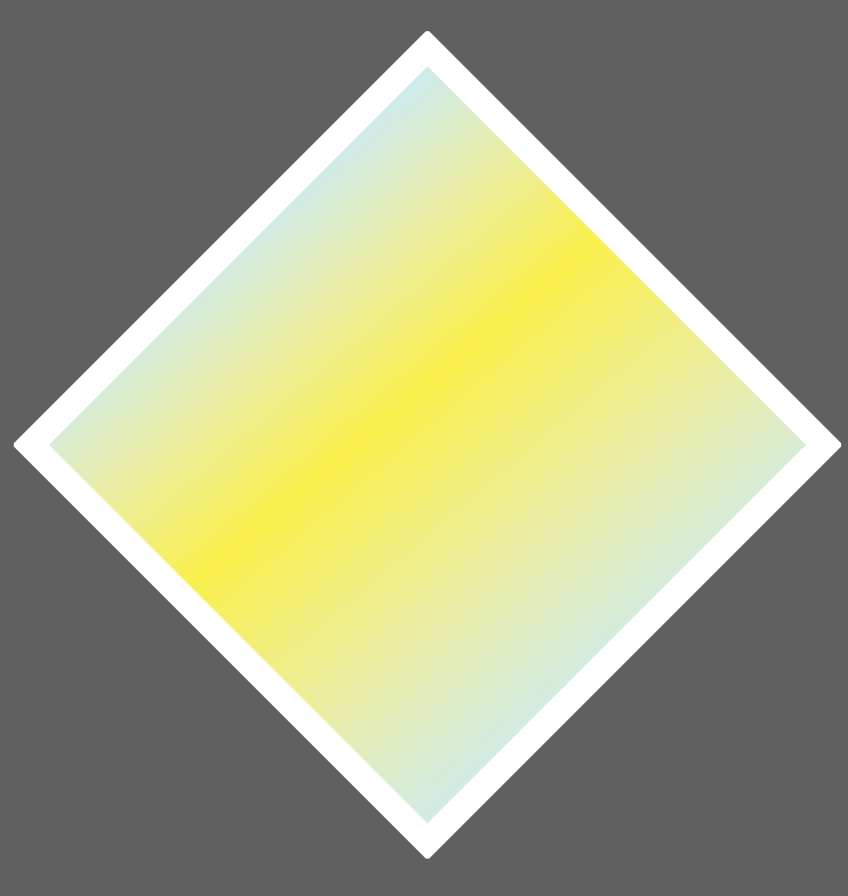
Give the GLSL for this background, as a Shadertoy shader.

```glsl
#define CENTER vec2(0.0039, 0.0035)
#define OUTER_RADIUS 0.4635
#define TIP_LIMIT 0.4617
#define INNER_RADIUS 0.4225
#define RIDGE_HEIGHT 0.068
#define RIDGE_NORMAL vec2(0.648, -0.762)
#define SPAN_ABOVE 0.276
#define SPAN_BELOW 0.404

const vec3 GRAY = vec3(0.378);
const vec3 WHITE = vec3(1.0);
const vec3 YELLOW = vec3(0.98, 0.94, 0.30);
const vec3 CREAM = vec3(0.92, 0.93, 0.64);
const vec3 PALE_BLUE = vec3(0.80, 0.92, 0.95);

// Signed distance to a square standing on its corner
float diamond(vec2 p, float radius) {
    return (abs(p.x) + abs(p.y) - radius) * 0.70711;
}

// Antialiased coverage of a shape
float coverage(float dist) {
    return clamp(0.5 - dist * iResolution.y, 0.0, 1.0);
}

// Yellow ridge fading to pale blue on both sides
vec3 ridgeGradient(vec2 p) {
    float d = dot(p - vec2(0.0, RIDGE_HEIGHT), RIDGE_NORMAL);
    float t = clamp(d < 0.0 ? -d / SPAN_ABOVE : d / SPAN_BELOW, 0.0, 1.0);
    vec3 nearRidge = mix(YELLOW, CREAM, min(t * 2.0, 1.0));
    return mix(nearRidge, PALE_BLUE, max(t * 2.0 - 1.0, 0.0));
}

void mainImage(out vec4 fragColor, in vec2 fragCoord) {
    vec2 p = (fragCoord - 0.5 * iResolution.xy) / iResolution.y - CENTER;

    // White frame with slightly blunted tips
    float tips = max(abs(p.x), abs(p.y)) - TIP_LIMIT;
    float frame = max(diamond(p, OUTER_RADIUS), tips);
    vec3 color = mix(GRAY, WHITE, coverage(frame));

    // Gradient panel
    color = mix(color, ridgeGradient(p), coverage(diamond(p, INNER_RADIUS)));

    fragColor = vec4(color, 1.0);
}
```
